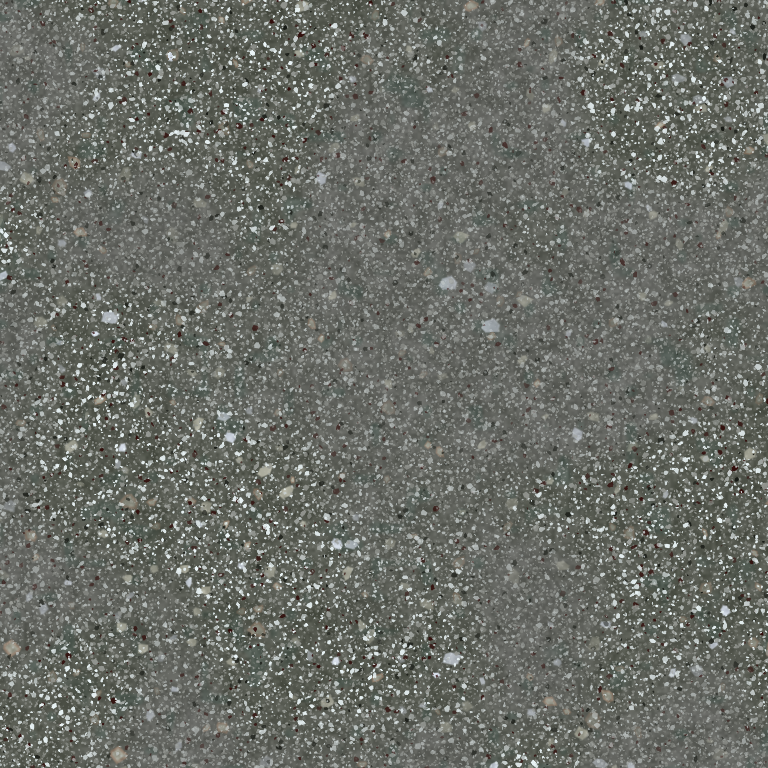
Write a three.js fragment shader that draws this texture.

```glsl
varying vec2 vUv;

const float TAU = 6.2831853;

// Binder colours
const vec3 BINDER_GREEN = vec3(0.315, 0.33, 0.29);
const vec3 BINDER_GREY  = vec3(0.385, 0.39, 0.375);
const vec3 BINDER_TEAL  = vec3(0.27, 0.35, 0.32);

// Grain colours
const vec3 DUST_GREY   = vec3(0.58, 0.59, 0.57);
const vec3 CHIP_GREY   = vec3(0.58, 0.59, 0.57);
const vec3 CHIP_WHITE  = vec3(0.93, 0.97, 0.98);
const vec3 STONE_CREAM = vec3(0.69, 0.69, 0.63);
const vec3 STONE_TAN   = vec3(0.63, 0.53, 0.45);
const vec3 STONE_BLUE  = vec3(0.84, 0.87, 0.92);
const vec3 DARK_RED    = vec3(0.19, 0.05, 0.04);
const vec3 DARK_BLACK  = vec3(0.09, 0.10, 0.08);

// Cells across the canvas, and share of the cells that hold a grain
const float DUST_CELLS = 210.0,  DUST_SHARE = 0.65;
const float FLECK_CELLS = 170.0, FLECK_SHARE = 0.45;
const float CHIP_CELLS = 115.0,  CHIP_SHARE = 0.50;
const float DARK_CELLS = 85.0,   DARK_SHARE = 0.30;
const float STONE_CELLS = 36.0,  STONE_SHARE = 0.25;

// Smallest and largest grain radius, in canvas units
const vec2 DUST_RADIUS  = vec2(0.0010, 0.0026);
const vec2 FLECK_RADIUS = vec2(0.0013, 0.0026);
const vec2 CHIP_RADIUS  = vec2(0.0018, 0.0046);
const vec2 DARK_RADIUS  = vec2(0.0015, 0.0046);
const vec2 STONE_RADIUS = vec2(0.0050, 0.0115);

const float EDGE = 0.0008;
const float STONE_EDGE = 0.0018;
const float HAZE_SCALE = 3.2;
const float HAZE_START = 0.48, HAZE_END = 0.78;

float hash(vec3 p) {
  p = fract(p * 0.1031);
  p += dot(p, p.yzx + 33.33);
  return fract((p.x + p.y) * p.z);
}

float noise(vec2 p, float seed) {
  vec2 i = floor(p);
  vec2 f = fract(p);
  f = f * f * (3.0 - 2.0 * f);
  float low = mix(hash(vec3(i, seed)), hash(vec3(i + vec2(1.0, 0.0), seed)), f.x);
  float high = mix(hash(vec3(i + vec2(0.0, 1.0), seed)), hash(vec3(i + 1.0, seed)), f.x);
  return mix(low, high, f.y);
}

// Signed distance to an irregular, slightly stretched convex chip
float chipDistance(vec2 p, float radius, vec3 key) {
  float turn = TAU * hash(key + 3.0);
  float c = cos(turn);
  float s = sin(turn);
  p = mat2(c, -s, s, c) * p;
  p.x *= mix(1.0, 1.7, hash(key + 5.0));
  float d = -radius;
  for (int k = 0; k < 6; k++) {
    float side = float(k);
    float h = hash(key + vec3(0.0, 0.0, 10.0 + side));
    float angle = TAU * (side + 0.6 * h) / 6.0;
    d = max(d, dot(p, vec2(cos(angle), sin(angle))) - radius * (0.65 + 0.4 * fract(h * 7.0)));
  }
  return d;
}

// Scattered grains: x coverage, y and z random per grain, w depth from the rim
vec4 grains(vec2 uv, float cells, float share, vec2 radii, float edge, float seed) {
  vec2 home = floor(uv * cells);
  vec4 best = vec4(0.0);
  for (int y = -1; y <= 1; y++) {
    for (int x = -1; x <= 1; x++) {
      vec2 cell = home + vec2(float(x), float(y));
      vec3 key = vec3(cell, seed);
      if (hash(key) > share) continue;
      vec2 jitter = vec2(hash(key + 1.3), hash(key + 2.7));
      vec2 offset = uv - (cell + jitter) / cells;
      float size = hash(key + 4.1);
      float radius = mix(radii.x, radii.y, size * size);
      if (length(offset) > radius * 1.6 + edge) continue;
      float d = chipDistance(offset, radius, key);
      float cover = 1.0 - smoothstep(-edge, edge, d);
      if (cover > best.x) {
        best = vec4(cover, hash(key + 6.2), hash(key + 7.9), clamp(-d / radius, 0.0, 1.0));
      }
    }
  }
  return best;
}

// Lays pale chips over a colour, greyer and fainter in the haze
vec3 addChips(vec3 color, vec4 chip, float haze) {
  float white = smoothstep(0.15, 0.65, chip.y) * mix(1.0, 0.5, haze);
  vec3 chipColor = mix(CHIP_GREY, CHIP_WHITE, white);
  return mix(color, chipColor, chip.x * mix(0.5, 1.0, sqrt(chip.z)) * mix(1.0, 0.65, haze));
}

void main() {
  // Cloudy binder with hazy zones that mute the grains
  float cloud = 0.6 * noise(vUv * HAZE_SCALE, 1.0) + 0.4 * noise(vUv * HAZE_SCALE * 2.7, 2.0);
  float haze = smoothstep(HAZE_START, HAZE_END, cloud);
  float mottle = noise(vUv * 60.0, 3.0);
  float fine = noise(vUv * 240.0, 4.0);
  vec3 color = mix(BINDER_GREEN, BINDER_GREY, 0.7 * haze + 0.3 * mottle);
  color = mix(color, BINDER_TEAL, 0.4 * smoothstep(0.72, 0.95, noise(vUv * 45.0, 5.0)));
  color += 0.05 * (mottle - 0.5) + 0.09 * (fine - 0.45);

  // Dull dust
  vec4 dust = grains(vUv, DUST_CELLS, DUST_SHARE, DUST_RADIUS, EDGE, 11.0);
  color = mix(color, DUST_GREY + 0.16 * (dust.z - 0.5), dust.x * mix(0.2, 0.85, dust.y));

  // Rounded stones: cream, tan with a paler core, or bluish white
  vec4 stone = grains(vUv, STONE_CELLS, STONE_SHARE, STONE_RADIUS, STONE_EDGE, 53.0);
  vec3 tan = mix(STONE_TAN, STONE_CREAM, smoothstep(0.1, 0.5, stone.w));
  vec3 stoneColor = mix(STONE_CREAM, tan, step(0.4, stone.y));
  stoneColor = mix(stoneColor, STONE_BLUE, step(0.72, stone.y));
  stoneColor += 0.2 * (noise(vUv * 170.0, 6.0) - 0.5);
  color = mix(color, stoneColor, stone.x * mix(0.35, 0.95, stone.z) * mix(1.0, 0.7, haze));

  // Dark red and black grains
  vec4 dark = grains(vUv, DARK_CELLS, DARK_SHARE, DARK_RADIUS, EDGE, 37.0);
  vec3 darkColor = mix(DARK_BLACK, DARK_RED, step(0.45, dark.y));
  color = mix(color, darkColor, dark.x * mix(0.5, 1.0, dark.z) * mix(1.0, 0.6, haze));

  // Sharp pale flecks and chips
  color = addChips(color, grains(vUv, FLECK_CELLS, FLECK_SHARE, FLECK_RADIUS, EDGE, 71.0), haze);
  color = addChips(color, grains(vUv, CHIP_CELLS, CHIP_SHARE, CHIP_RADIUS, EDGE, 23.0), haze);

  gl_FragColor = vec4(clamp(color, 0.0, 1.0), 1.0);
}
```
